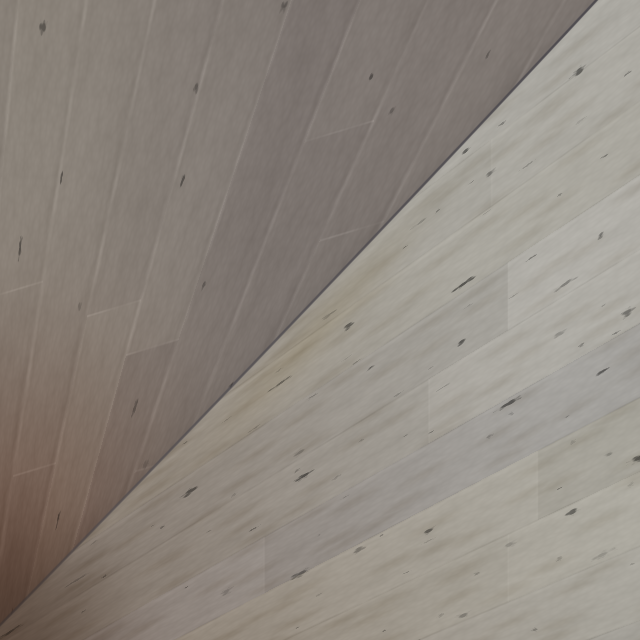
Reproduce this texture procedurally as a Shadertoy shader.

```glsl
// Pale timber boards: a shaded sloping ceiling meets a lighter wall along a diagonal seam.
#define WALL_VP vec2(-1.432, -0.888)   // where the wall boards converge
#define CEIL_VP vec2(-0.143, -0.797)   // where the ceiling boards converge
#define WALL_PITCH 0.116               // board width at the right edge
#define CEIL_PITCH 0.1068              // board width at the top edge
#define GRAIN 0.026
#define KNOT_DARK 0.52
#define SEAM_COLOR vec3(0.29, 0.28, 0.30)

// Wall boards from top to bottom: tone before joint, tone after, joint x, warmth
const vec4 WALL[10] = vec4[10](
    vec4(0.0, 0.0, 2.0, -0.2),      vec4(-0.014, 0.0, 0.768, 0.0),
    vec4(-0.005, 0.0, 2.0, 0.3),    vec4(-0.018, 0.022, 0.794, -0.3),
    vec4(-0.012, 0.012, 0.67, -0.2), vec4(0.0, -0.025, 0.413, -1.0),
    vec4(0.008, -0.02, 0.84, 0.5),  vec4(0.0, 0.01, 0.794, 0.6),
    vec4(0.0, 0.005, 2.0, 0.3),     vec4(-0.02, -0.02, 2.0, 0.0));

// Ceiling boards from left to right: tone above joint, tone below, joint height
const vec3 CEIL[10] = vec3[10](
    vec3(-0.006, -0.004, -1.0),  vec3(0.003, 0.0, 0.54),
    vec3(0.003, -0.005, 0.25),   vec3(0.0, 0.014, 0.465),
    vec3(0.008, -0.022, 0.386),  vec3(-0.016, -0.022, 0.2),
    vec3(0.0, -0.01, 0.636),     vec3(-0.004, 0.0, 0.474),
    vec3(0.004, 0.0, -1.0),      vec3(0.0, 0.0, -1.0));

vec2 hash2(vec2 p) {
    vec3 q = fract(p.xyx * vec3(0.1031, 0.1030, 0.0973));
    q += dot(q, q.yzx + 33.33);
    return fract((q.xx + q.yz) * q.zy);
}

// Distance to the nearest scattered point, about 0 to 1
float cellular(vec2 p) {
    vec2 cell = floor(p);
    float d = 2.0;
    for (int j = -1; j <= 1; j++)
        for (int i = -1; i <= 1; i++) {
            vec2 c = cell + vec2(i, j);
            d = min(d, length(p - c - hash2(c)));
        }
    return d;
}

// Scattered ragged knots and splits, some round and some drawn out along the grain
float knots(vec2 p, float density) {
    vec2 cell = floor(p);
    float ragged = cellular(p * vec2(9.0, 16.0)) - 0.45;
    float mask = 0.0;
    for (int j = -1; j <= 1; j++)
        for (int i = -1; i <= 1; i++) {
            vec2 c = cell + vec2(i, j);
            vec2 kind = hash2(c + 71.0);
            vec2 look = hash2(c + 5.0);
            vec2 d = p - c - hash2(c + 19.0);
            float stretch = 1.0 + 4.0 * look.y * look.y;
            float size = mix(0.04, 0.09, kind.y);
            d *= vec2(1.0 / sqrt(stretch), sqrt(stretch)) / size;
            float spot = smoothstep(1.25, 0.25, length(d) + 1.1 * ragged);
            mask = max(mask, spot * mix(0.3, 1.0, look.x) * step(kind.x, density));
        }
    return mask;
}

// Short fibres plus soft drifting stains
float grain(vec2 p) {
    float fibre = cellular(p * vec2(22.0, 90.0)) + 0.7 * cellular(p * vec2(80.0, 170.0));
    float stain = sin(p.x * 9.0 + 3.0 * sin(p.y * 23.0)) * sin(p.y * 41.0 + 2.0 * sin(p.x * 6.0));
    return 0.8 - fibre + 0.35 * stain;
}

// Fades a line in and out along its length
float worn(float along, float seed) {
    float wave = sin(along * 19.0 + seed * 2.4) + sin(along * 47.0 + seed * 5.1);
    return mix(0.3, 1.0, smoothstep(-1.5, 1.7, wave));
}

float stroke(float d, float width, float soft) {
    return 1.0 - smoothstep(max(width - soft, 0.0), width + soft, abs(d));
}

vec3 wall(vec2 uv, float seam, float px) {
    float scale = (uv.x - WALL_VP.x) / (1.0 - WALL_VP.x);
    float height = WALL_VP.y + (uv.y - WALL_VP.y) / scale;
    float row = (0.495 - height) / WALL_PITCH;
    vec4 board = WALL[int(clamp(floor(row) + 5.0, 0.0, 9.0))];
    float line = floor(row + 0.5);
    float edge = (row - line) * WALL_PITCH * scale * 0.86;
    float wear = worn(uv.x, line);

    vec3 col = mix(vec3(0.515, 0.465, 0.42), vec3(0.665, 0.655, 0.625),
                   smoothstep(-0.10, 0.95, uv.x * 0.8 + uv.y * 0.42));
    col += mix(board.x, board.y, smoothstep(-px, px, uv.x - board.z));
    col += board.w * vec3(0.004, 0.002, -0.011);
    vec2 p = vec2(uv.x, height);
    col += GRAIN * grain(p);
    col += 0.012 * stroke(uv.x - board.z, 0.001, 0.0015);
    col -= 0.04 * wear * stroke(edge, 0.0010, 0.0014);
    col += 0.02 * (1.0 - 0.6 * wear) * stroke(edge - 0.003, 0.002, 0.003);

    // Honey-coloured heartwood beside the seam, then smaller stains
    vec2 heart = (vec2(uv.x, seam) - vec2(0.50, -0.035)) / vec2(0.14, 0.026);
    col -= exp(-dot(heart, heart)) * vec3(0.015, 0.025, 0.05);
    float stain = smoothstep(0.42, 0.0, cellular(p * vec2(7.0, 30.0) + 3.0));
    col -= 0.04 * stain * vec3(0.85, 0.95, 1.1);
    float spots = max(knots(p * vec2(9.0, 12.0), 0.4), 0.6 * knots(p * vec2(18.0, 23.0) + 9.0, 0.22));
    return mix(col, col * KNOT_DARK, spots);
}

vec3 ceiling(vec2 uv, float px) {
    float scale = (uv.y - CEIL_VP.y) / (1.0 - CEIL_VP.y);
    float top = CEIL_VP.x + (uv.x - CEIL_VP.x) / scale;
    float row = (top - 0.1355) / CEIL_PITCH;
    vec3 board = CEIL[int(clamp(floor(row) + 2.0, 0.0, 9.0))];
    float line = floor(row + 0.5);
    float edge = (row - line) * CEIL_PITCH * scale * 0.95;
    float joint = uv.y - 0.3 * uv.x - board.z;

    vec3 col = mix(vec3(0.54, 0.51, 0.475), vec3(0.49, 0.46, 0.44), smoothstep(0.0, 0.5, uv.x));
    vec2 glow = (uv - vec2(0.0, 0.16)) / vec2(0.28, 0.30);
    col = mix(col, vec3(0.44, 0.35, 0.30), 0.95 * exp(-dot(glow, glow)));
    col += mix(board.y, board.x, smoothstep(-0.003, 0.003, joint)) * vec3(1.0, 1.05, 0.9);
    vec2 p = vec2(uv.y, top);
    col += 0.9 * GRAIN * grain(p);
    col += 0.042 * worn(uv.y, line) * stroke(edge, 0.0015, 0.003);
    col -= 0.014 * stroke(edge + 0.006, 0.002, 0.004);
    col += 0.05 * worn(uv.x * 1.7, board.z * 9.0) * stroke(joint, 0.001, 0.002);
    return mix(col, col * (KNOT_DARK + 0.08), knots(p * vec2(9.0, 11.0) + 40.0, 0.3));
}

void mainImage(out vec4 fragColor, in vec2 fragCoord) {
    vec2 uv = fragCoord / iResolution.xy;
    float px = 1.0 / iResolution.y;
    float seam = (uv.y - (0.022 + 1.02 * uv.x + 0.03 * uv.x * uv.x)) * 0.69;
    vec3 col = mix(wall(uv, seam, px), ceiling(uv, px), smoothstep(-px, px, seam));

    // Seam shadow, its soft falloff and the lit lip of the wall
    col *= 1.0 - 0.07 * exp(-max(seam, 0.0) * 45.0) * smoothstep(-px, px, seam);
    col += 0.015 * stroke(seam + 0.009, 0.004, 0.004);
    col = mix(col, SEAM_COLOR, stroke(seam - 0.0008, 0.0019, 0.0014) * mix(0.5, 0.95, uv.x));

    // Dim lower left corner
    col *= mix(vec3(0.72, 0.66, 0.62), vec3(1.0), smoothstep(0.0, 0.28, length(uv)));
    fragColor = vec4(clamp(col, 0.0, 1.0), 1.0);
}
```
